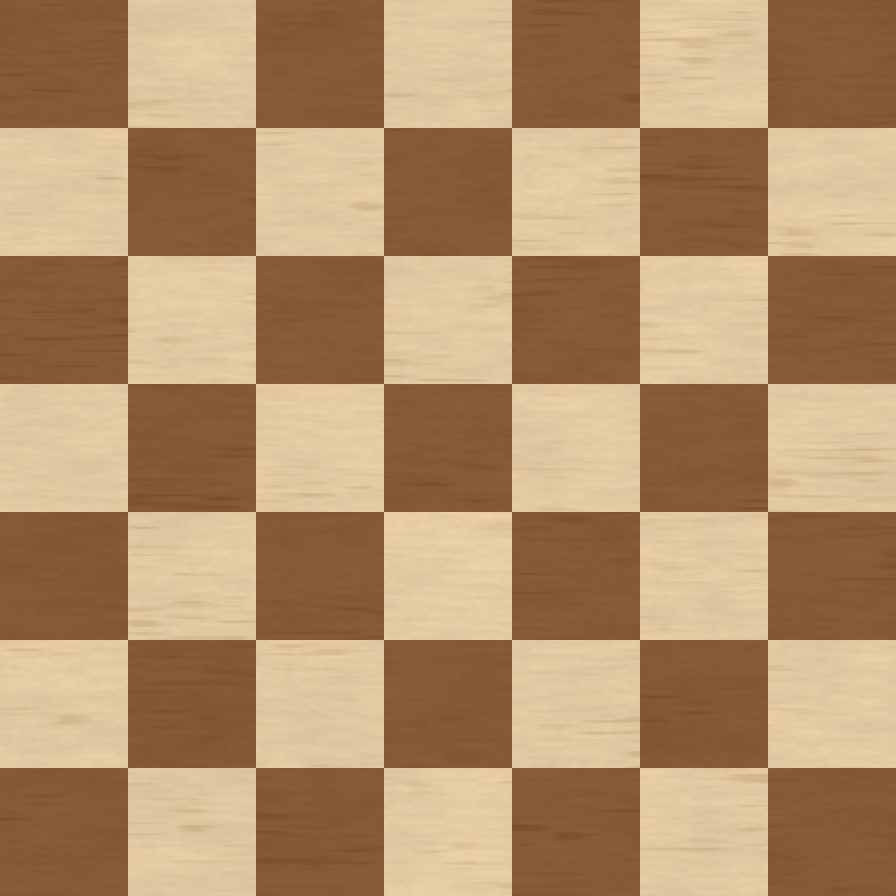
This pattern is drawn by a Shadertoy shader. Its source:

```glsl
const float SQUARES = 7.0;
const vec3 DARK_WOOD = vec3(0.527, 0.347, 0.207);
const vec3 LIGHT_WOOD = vec3(0.882, 0.788, 0.636);
const vec3 DARK_STREAK = vec3(0.43, 0.265, 0.145);
const vec3 LIGHT_STREAK = vec3(0.78, 0.64, 0.45);

// Grain frequencies are in cycles per canvas
const vec2 MOTTLE_FREQ = vec2(14.0, 36.0);
const vec2 GRAIN_FREQ = vec2(28.0, 210.0);
const vec2 FIBER_FREQ = vec2(110.0, 300.0);
const vec2 STREAK_FREQ = vec2(20.0, 230.0);
const float MOTTLE_AMOUNT = 0.032;
const float GRAIN_AMOUNT = 0.038;
const float FIBER_AMOUNT = 0.026;
const float STREAK_AMOUNT = 0.50;
const float TONE_VARIATION = 0.012;

// Integer hash, result in 0..1
float hash(vec2 p) {
    uvec2 q = uvec2(ivec2(p)) * uvec2(1597u, 3812u);
    uint n = (q.x ^ (q.y * 2657u)) * 48271u;
    n = (n ^ (n >> 15u)) * 69621u;
    n = (n ^ (n >> 13u)) * 40503u;
    return float((n ^ (n >> 16u)) & 65535u) / 65535.0;
}

float noise(vec2 p) {
    vec2 i = floor(p);
    vec2 f = fract(p);
    f = f * f * (3.0 - 2.0 * f);
    float bottom = mix(hash(i), hash(i + vec2(1, 0)), f.x);
    float top = mix(hash(i + vec2(0, 1)), hash(i + vec2(1, 1)), f.x);
    return mix(bottom, top, f.y);
}

// Smooth +1/-1 square wave, flipping at each integer
vec2 squareWave(vec2 p, vec2 pixel) {
    vec2 triangle = abs(mod(p - 0.5, 2.0) - 1.0) - 0.5;
    return 2.0 * clamp(triangle / pixel, -0.5, 0.5);
}

void mainImage(out vec4 fragColor, in vec2 fragCoord) {
    vec2 uv = fragCoord / iResolution.xy;
    vec2 board = uv * SQUARES;
    vec2 cell = floor(board);

    // Checkerboard coverage
    vec2 wave = squareWave(board, SQUARES / iResolution.xy);
    float dark = 0.5 + 0.5 * wave.x * wave.y;

    // Each square is cut from a different part of the wood
    vec2 wood = uv + 3.0 * vec2(hash(cell + 17.0), hash(cell + 41.0));
    wood.y += 0.002 * (noise(wood * 12.0) - 0.5);
    float shade = 1.0 + TONE_VARIATION * (hash(cell + 73.0) - 0.5);
    shade += MOTTLE_AMOUNT * (noise(wood * MOTTLE_FREQ) - 0.5);
    shade += GRAIN_AMOUNT * (noise(wood * GRAIN_FREQ + 31.0) - 0.5);
    shade += FIBER_AMOUNT * (noise(wood * FIBER_FREQ + 57.0) - 0.5);

    // Sparse thin streaks gathered in patches
    float patches = smoothstep(0.3, 0.85, noise(wood * vec2(9.0, 24.0) + 83.0));
    float streak = smoothstep(0.6, 1.0, noise(wood * STREAK_FREQ + 97.0));
    streak *= patches * STREAK_AMOUNT;

    vec3 lightColor = mix(LIGHT_WOOD, LIGHT_STREAK, streak);
    vec3 darkColor = mix(DARK_WOOD, DARK_STREAK, streak);
    fragColor = vec4(mix(lightColor, darkColor, dark) * shade, 1.0);
}
```
